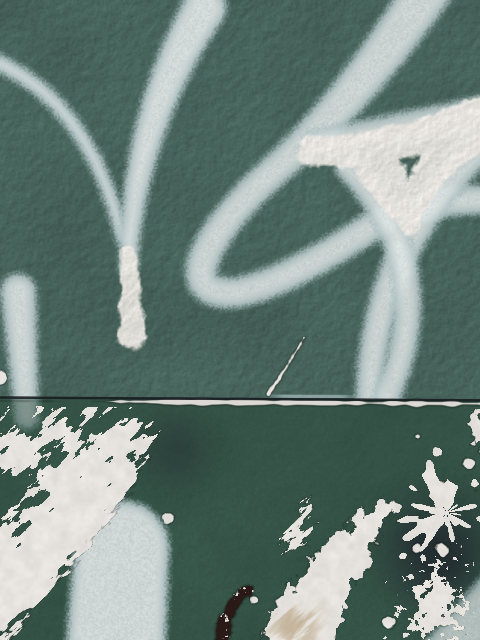
Give the GLSL for this texture, as a WebGL 2 fragment shader.

```glsl
#version 300 es
precision highp float;
// Weathered green panels with pale sprayed strokes and torn, peeling paint.
// Strokes are tapered curves with soft rims; chips are distances roughened by
// stretched noise. The canvas is 5.76 x 7.68 units, y pointing down.
uniform vec2 u_resolution;
out vec4 fragColor;

#define HEIGHT 7.68
#define UPPER_GREEN vec3(.275, .385, .352)
#define LOWER_GREEN vec3(.205, .325, .275)
#define WHITE vec3(.86, .885, .885)
#define BLUE vec3(.66, .74, .75)
#define CREAM vec3(.91, .895, .875)
#define NAVY vec3(.13, .16, .18)
#define SOFTNESS .065
#define BUMP .2

vec2 p;
vec3 col;
float grain, aa;

float hash(vec2 v) {
  vec3 q = fract(v.xyx * .1031);
  q += dot(q, q.yzx + 33.33);
  return fract((q.x + q.y) * q.z);
}
float noise(vec2 v) {
  vec2 i = floor(v), f = fract(v);
  f *= f * (3. - 2. * f);
  return mix(mix(hash(i), hash(i + vec2(1, 0)), f.x),
             mix(hash(i + vec2(0, 1)), hash(i + vec2(1, 1)), f.x), f.y);
}
float fbm(vec2 v) {
  float sum = 0., amp = .53;
  for (int i = 0; i < 4; i++) { sum += amp * noise(v); v = v * 2.03 + 17.; amp *= .5; }
  return sum;
}
float blob(float x, float y, float stretch) { return length((p - vec2(x, y)) * vec2(1, stretch)); }

// Tapered straight and quadratic strokes
float taper(vec2 a, vec2 b, float ra, float rb) {
  vec2 ab = b - a;
  float h = clamp(dot(p - a, ab) / dot(ab, ab), 0., 1.);
  return length(p - a - h * ab) - mix(ra, rb, h);
}
float line(float ax, float ay, float bx, float by, float ra, float rb) {
  return taper(vec2(ax, ay), vec2(bx, by), ra, rb);
}
float arc(float ax, float ay, float bx, float by, float cx, float cy, float ra, float rb) {
  vec2 a = vec2(ax, ay), b = vec2(bx, by), c = vec2(cx, cy), from = a;
  float d = 1e3;
  for (int i = 1; i <= 10; i++) {
    float t = float(i) * .1;
    vec2 to = mix(mix(a, b, t), mix(b, c, t), t);
    d = min(d, taper(from, to, mix(ra, rb, t - .1), mix(ra, rb, t)));
    from = to;
  }
  return d;
}
// Soft paint, bluish towards the rim
void spray(float d, float opacity) {
  d += (grain - .5) * .05;
  vec3 paint = mix(WHITE, BLUE, smoothstep(-.16, .03, d)) + (grain - .5) * .07;
  col = mix(col, paint, opacity * smoothstep(SOFTNESS, -SOFTNESS, d));
}
// Hard chip with a dark rim
void chip(float d, vec3 paint) {
  col *= 1. - .28 * smoothstep(.035, 0., d);
  col = mix(col, paint, smoothstep(aa, -aa, d));
}

void main() {
  aa = HEIGHT / u_resolution.y;
  p = vec2(gl_FragCoord.x, u_resolution.y - gl_FragCoord.y) * aa;
  grain = noise(p * 55.);
  float rough = fbm(p * 9.), broad = fbm(p * 1.3), fine = fbm(p * 13.);
  float off = p.y - 4.775 - .006 * p.x, edge = (rough - .5) * .3;
  bool upper = off < 0.;

  // Metal with small lit bumps and dark stains
  float relief = fbm(p * 13. + .25) - fine;
  col = upper ? UPPER_GREEN : LOWER_GREEN;
  col *= (.92 + .16 * broad) * (1. + BUMP * relief * (upper ? 1.6 : .5) + (grain - .5) * .06);
  float shade = exp(-3. * pow(blob(5.25, 6.6, 1.), 2.)) + .4 * exp(-5. * pow(blob(2.1, 5.4, 1.), 2.));
  if (!upper) col = mix(col, NAVY, clamp(shade * (.5 + broad), 0., .85));

  if (upper) {
    // Sprayed strokes
    spray(arc(-.15, .7, 1.05, 1.15, 1.47, 2.85, .11, .09), .93);
    spray(arc(2.45, .1, 1.6, 1.5, 1.54, 3.2, .27, .11), .93);
    float hook = arc(5.15, -.15, 4.3, 1.15, 3.4, 1.95, .3, .2);
    hook = min(hook, arc(3.4, 1.95, 2.65, 2.6, 2.45, 3.1, .2, .2));
    hook = min(hook, arc(2.45, 3.1, 2.3, 3.55, 2.85, 3.51, .2, .19));
    hook = min(hook, arc(2.85, 3.51, 3.4, 3.4, 4.3, 2.82, .19, .19));
    hook = min(hook, arc(4.3, 2.82, 5., 2.35, 5.95, 2.4, .19, .18));
    spray(hook, .88);
    spray(line(3.8, 1.74, 5.95, 1.32, .19, .21), .85);
    spray(arc(5.75, 1.75, 4.5, 3., 4.43, 4.75, .22, .17), .88);
    spray(arc(4.2, 2., 5.3, 3.2, 4.65, 4.75, .18, .17), .88);
    // Thick paint at the crossing and at the stroke foot
    float thick = arc(3.76, 1.81, 4.5, 1.88, 5.95, 1.36, .18, .25);
    thick = min(thick, line(4.55, 2., 4.9, 2.66, .28, .14));
    thick = min(thick, arc(5.7, 1.5, 5.15, 1.9, 4.92, 2.6, .3, .13));
    thick = min(thick, line(1.54, 3., 1.59, 4.02, .07, .17));
    col = mix(col, CREAM + .2 * relief, .93 * smoothstep(.03, -.03, thick + edge * .4));
  }
  spray(line(.22, 3.5, .32, 5., .22, .15), upper ? .9 : .45);
  spray(line(1.46, 6.58, 1.38, 7.9, .58, .61), .92);
  spray(line(6.1, 7.1, 5.3, 8.1, .37, .42), .75);

  // Torn area shredded along a rising diagonal
  vec2 q = vec2(dot(p, vec2(.75, -.66)), dot(p, vec2(.66, .75)));
  float shred = fbm(q * vec2(4.5, 13)) - .5;
  float torn = smoothstep(-.3, .25, 5.13 - q.y);
  float bare = arc(-.3, 7.15, .5, 6.4, 1.3, 5.48, .58, .42);
  bare = min(bare, line(-.1, 5.6, .9, 5.3, .25, .25));
  bare += .35 * smoothstep(.45, .1, blob(.22, 6.1, .7)) + shred * mix(.35, 1.6, torn);

  // Long flake, shreds and a radial burst
  bare = min(bare, arc(4.66, 6.1, 4.1, 6.55, 3.58, 7.65, .1, .4) + edge);
  bare = min(bare, line(4.33, 6.15, 4.25, 6.7, .06, .17) + edge);
  bare = min(bare, line(3.68, 6.15, 3.48, 6.5, .1, .06) + shred * .6);
  vec2 ray = p - vec2(5.36, 6.15);
  float spokes = noise(vec2(atan(ray.x, ray.y) * 5., length(ray) * 4.)) - .5;
  bare = min(bare, length(ray) - .33 + spokes * 1.05 + edge);
  bare = min(bare, blob(5.18, 7.25, .75) - .2 + (fine - .5) * 1.4);
  bare = min(bare, blob(5.8, 5.1, .5) - .1 + edge);
  // Scattered flecks, denser to the right
  vec2 cell = floor(p / .32);
  vec2 spot = (cell + .3 + .4 * vec2(hash(cell + 3.), hash(cell + 8.))) * .32;
  if (hash(cell) < mix(.05, .22, smoothstep(3., 5.4, p.x)))
    bare = min(bare, length(p - spot) - .02 - .06 * hash(cell + 5.) + edge * .3);
  float stain = smoothstep(.5, .05, blob(3.55, 7.5, 1.)) * smoothstep(.35, .65, fbm(q.yx * vec2(12, 3)));
  vec3 bareCol = mix(CREAM * (.94 + .1 * rough), vec3(.66, .56, .4), .55 * stain);
  if (off > .1) chip(bare, bareCol);

  // Rusty chip, fine crack and left flake
  vec3 rust = mix(vec3(.16, .1, .09), CREAM, smoothstep(.62, .7, fbm(p * 18.)));
  chip(arc(3., 7.06, 2.72, 7.22, 2.66, 7.68, .05, .09) + edge * .3, rust);
  chip(arc(3.65, 4.05, 3.48, 4.35, 3.22, 4.73, .004, .02) + (noise(p * 22.) - .5) * .025, CREAM);
  chip(blob(-.02, 4.53, 1.) - .09 + edge * .3, CREAM);

  // Seam: chipped lip, gleam and dark gap
  chip(abs(off - .035) - .045 * noise(vec2(p.x * 7., 2)) + .05 * smoothstep(1.7, 1.2, p.x), CREAM * .95);
  float gleam = smoothstep(.6, .3, abs(p.x - 3.75)) * smoothstep(.03, .01, abs(off + .04));
  col = mix(col, BLUE, .7 * gleam);
  col = mix(col, NAVY * .7, .9 * smoothstep(.022, .008, abs(off + .005)));
  fragColor = vec4(clamp(col, 0., 1.), 1.);
}
```
